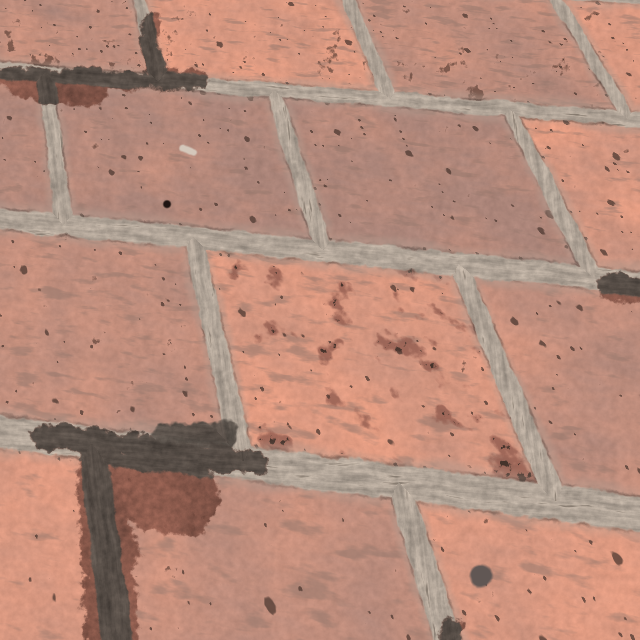
This texture is drawn by a Shadertoy shader. Its source:

```glsl
// Worn terracotta pavers in running bond, seen obliquely, with pale mortar joints.
// A perspective map turns the canvas into tile columns and rows; gradient noise
// adds mottling, stains and grain, and a few capsules mark damp, blackened areas.

vec2 hash2(vec2 p) {
    vec3 a = fract(p.xyx * vec3(0.1031, 0.1030, 0.0973));
    a += dot(a, a.yzx + 33.33);
    return fract((a.xx + a.yz) * a.zy);
}

float gradientNoise(vec2 p) {
    vec2 i = floor(p), f = fract(p);
    vec2 u = f * f * f * (f * (f * 6.0 - 15.0) + 10.0);
    vec2 e = vec2(0.0, 1.0);
    float a = dot(hash2(i) * 2.0 - 1.0, f);
    float b = dot(hash2(i + e.yx) * 2.0 - 1.0, f - e.yx);
    float c = dot(hash2(i + e) * 2.0 - 1.0, f - e);
    float d = dot(hash2(i + 1.0) * 2.0 - 1.0, f - 1.0);
    return mix(mix(a, b, u.x), mix(c, d, u.x), u.y);
}

float fbm(vec2 p) {
    float sum = 0.0, amp = 0.6;
    for (int i = 0; i < 4; i++) {
        sum += amp * gradientNoise(p);
        p = mat2(1.6, 1.2, -1.2, 1.6) * p + 7.3;
        amp *= 0.5;
    }
    return sum;
}

float capsule(vec2 p, vec2 a, vec2 b, float r) {
    vec2 pa = p - a, ba = b - a;
    return length(pa - ba * clamp(dot(pa, ba) / dot(ba, ba), 0.0, 1.0)) - r;
}

// Sparse dark pits, one possible per grid cell
float pits(vec2 p, float density) {
    vec2 id = floor(p), rnd = hash2(id + 41.0);
    vec2 d = fract(p) - 0.3 - 0.4 * rnd;
    float r = 0.06 + 0.16 * rnd.y * rnd.y;
    return step(rnd.x, density) * smoothstep(r + 0.06, r - 0.04, length(d) + 0.12 * gradientNoise(p * 5.0));
}

void mainImage(out vec4 fragColor, in vec2 fragCoord) {
    vec2 p = fragCoord / iResolution.xy;
    p.y = 1.0 - p.y; // measured downward, toward the viewer
    float aa = 1.2 / iResolution.y;

    // Perspective map to tile columns and rows
    vec2 w = p + 0.004 * vec2(gradientNoise(p * 17.0), gradientNoise(p * 15.0 + 40.0));
    vec2 size = vec2(0.3255 + 0.192 * w.y, 0.1836 + 0.148 * w.y + 0.005 * w.x);
    vec2 plane = vec2(w.x - 0.056 - 0.127 * w.y, w.y - 0.107 - 0.08 * w.x) / size;
    vec2 bond = plane + vec2(0.5 * mod(floor(plane.y), 2.0), 0.0);
    vec2 id = floor(bond), f = fract(bond);
    vec2 edge = min(f, 1.0 - f) * size;

    // Shared noise
    float broad = fbm(plane * vec2(3.0, 2.5) + id * 5.0);
    float streak = fbm(plane * vec2(7.0, 18.0) + id * 3.0);
    float fine = fbm(p * 85.0);
    float rough = fbm(p * 24.0 + 9.0);

    // Clay: cool pink to warm orange by tile
    float warmth = id.y == 0.0 ? 0.12 + 0.65 * step(1.5, id.x) : 0.42 + 0.46 * mod(id.x, 2.0);
    float tone = warmth + 0.75 * broad + 0.35 * streak;
    vec3 color = mix(vec3(0.67, 0.52, 0.475), vec3(0.88, 0.61, 0.51), clamp(tone, 0.0, 1.1));
    color *= 1.0 + 0.13 * fine + 0.08 * rough;

    // Grey drag marks and dark weathering, heavier toward the near edge of far tiles
    float grime = smoothstep(0.12, 0.38, streak + 0.12 * hash2(id).x);
    color = mix(color, vec3(0.57, 0.46, 0.42), 0.55 * grime);
    float crust = rough + 0.5 * fine + (id.y < 0.0 ? 0.22 * f.y : 0.0);
    color = mix(color, vec3(0.36, 0.25, 0.21), 0.7 * smoothstep(0.36, 0.5, crust));

    // One heavily blotched tile
    float blotched = step(length(id - 1.0), 0.1);
    float blotch = fbm(plane * vec2(7.5, 6.5) + 2.0) + 0.18 * (f.x - 0.5) + 0.15 * fine;
    color = mix(color, vec3(0.57, 0.36, 0.31), 0.8 * blotched * smoothstep(0.12, 0.27, blotch));
    color = mix(color, vec3(0.27, 0.20, 0.17), blotched * smoothstep(0.36, 0.46, blotch + 0.5 * fine));

    // Pits, a pale chip, a hole and a tar spot
    float pit = max(pits(plane * vec2(15.0, 10.0), 0.07), pits(plane * vec2(31.0, 21.0) + 5.0, 0.06));
    color = mix(color, vec3(0.30, 0.22, 0.19), 0.75 * pit);
    float chip = capsule(p, vec2(0.286, 0.231), vec2(0.303, 0.238), 0.006) + 0.006 * rough;
    color = mix(color, vec3(0.83, 0.78, 0.73), smoothstep(aa, -aa, chip));
    float hole = length(p - vec2(0.261, 0.319)) - 0.006;
    color = mix(color, vec3(0.12, 0.08, 0.07), smoothstep(aa, -aa, hole));
    float tar = length((p - vec2(0.751, 0.9)) * vec2(1.0, 0.9)) - 0.016 + 0.01 * rough;
    color = mix(color, vec3(0.38, 0.34, 0.33), smoothstep(0.003, -0.003, tar));

    // Mortar: ragged, brushed along the joint, with dusty and shadowed rims
    float halfWidth = 0.0095 + 0.0125 * p.y;
    float joint = min(edge.x, edge.y) - halfWidth + 0.008 * rough + 0.004 * fine;
    vec2 along = edge.x < edge.y ? vec2(110.0, 14.0) : vec2(14.0, 110.0);
    float brushed = fbm(plane * size * along);
    vec3 mortar = vec3(0.69, 0.64, 0.59) * (1.0 + 0.42 * brushed + 0.22 * fine);
    mortar = mix(mortar, vec3(0.40, 0.36, 0.32), 0.65 * smoothstep(0.2, 0.4, brushed));
    color = mix(color, vec3(0.71, 0.62, 0.57), 0.4 * smoothstep(0.016, 0.0, joint + 0.015 * broad));
    color *= 1.0 - 0.3 * smoothstep(0.004, 0.0, abs(joint - 0.001)) * smoothstep(-0.15, 0.25, rough);
    color = mix(color, mortar, smoothstep(aa, -aa, joint));

    // Damp areas: brown on clay, near black along the joints
    float damp = capsule(p, vec2(-0.05, 0.115), vec2(0.31, 0.128), 0.014);
    damp = min(damp, capsule(p, vec2(0.05, 0.13), vec2(0.14, 0.14), 0.028));
    damp = min(damp, capsule(p, vec2(0.237, 0.04), vec2(0.24, 0.11), 0.014));
    damp = min(damp, capsule(p, vec2(0.07, 0.68), vec2(0.40, 0.724), 0.019));
    damp = min(damp, capsule(p, vec2(0.162, 0.73), vec2(0.178, 1.05), 0.042));
    damp = min(damp, capsule(p, vec2(0.22, 0.76), vec2(0.28, 0.775), 0.062));
    damp = min(damp, capsule(p, vec2(0.96, 0.45), vec2(1.05, 0.455), 0.021));
    damp = min(damp, capsule(p, vec2(0.705, 0.985), vec2(0.71, 1.05), 0.019));
    float soot = capsule(p, vec2(0.26, 0.685), vec2(0.35, 0.682), 0.022) + 0.03 * rough;
    damp += 0.028 * rough + 0.012 * fine;
    float wet = smoothstep(0.003, -0.003, damp);
    color = mix(color, vec3(0.49, 0.31, 0.26) * (1.0 + 0.5 * broad + 0.4 * fine), 0.88 * wet);
    float black = max(wet * smoothstep(0.006, 0.002, joint), smoothstep(0.003, -0.003, soot));
    color = mix(color, vec3(0.33, 0.30, 0.275) * (1.0 + 0.5 * brushed + 0.3 * fine), 0.95 * black);

    fragColor = vec4(clamp(color, 0.0, 1.0), 1.0);
}
```
